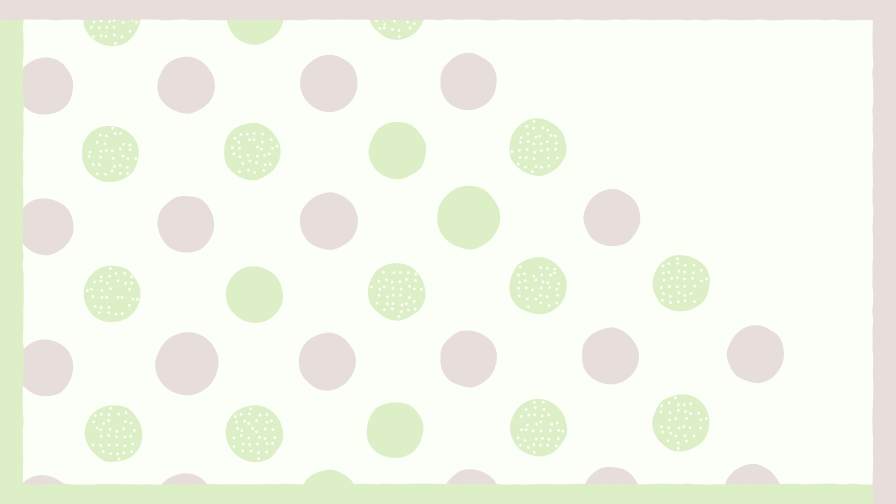
Write a Shadertoy shader that draws this pattern.

```glsl
// Hand-cut paper dots in staggered, slightly tilted rows on a pale field,
// thinning out along a diagonal and framed by two-colour torn strips.
// Each dot is a wobbly-radius disc; some green ones carry jittered specks.

const vec3 CREAM = vec3(0.984, 1.0, 0.973);
const vec3 PINK  = vec3(0.906, 0.867, 0.859);
const vec3 GREEN = vec3(0.863, 0.937, 0.780);

// Lengths are fractions of the canvas height.
const int ROWS = 8;
const int COLUMNS = 6;
const vec2 PITCH = vec2(0.282, 0.1382);
const float TOP_ROW = 0.963;
const float GREEN_START = 0.222;
const float PINK_START = 0.086;
const float TILT = 0.018;
const float JITTER = 0.008;
const float RADIUS = 0.0565;
const float BIG_RADIUS = 0.0625;
const float WOBBLE = 0.05;
const float KNOTS = 15.0;

// Last dot of each row: the diagonal limit and its maximum.
const float REACH = 0.80;
const float REACH_PER_ROW = 0.1412;
const float MAX_REACH = 1.55;

const float SPECK_CELL = 0.0150;
const float SPECK_RADIUS = 0.0027;
const float SPECK_DENSITY = 0.90;

const vec2 FRAME = vec2(0.046, 0.0394);
const float TEAR = 0.0022;
const float TEAR_FREQUENCY = 55.0;
const float TAU = 6.28319;

float hash(vec2 p) {
    vec3 q = fract(vec3(p.xyx) * 0.1031);
    q += dot(q, q.yzx + 33.33);
    return fract((q.x + q.y) * q.z);
}

vec2 hash2(vec2 p) {
    return vec2(hash(p), hash(p + 41.7));
}

// Signed offset of a torn edge along coordinate t.
float tear(float t, float seed) {
    float x = t * TEAR_FREQUENCY;
    float i = floor(x);
    float n = mix(hash(vec2(i, seed)), hash(vec2(i + 1.0, seed)), smoothstep(0.0, 1.0, fract(x)));
    return (n - 0.5) * TEAR;
}

// Disc whose radius runs between random knots around the rim.
float cutDisc(vec2 p, float radius, vec2 seed) {
    float t = (atan(p.y, p.x) / TAU + 0.5) * KNOTS;
    float i = floor(t);
    float a = hash(seed + mod(i, KNOTS) * 7.3);
    float b = hash(seed + mod(i + 1.0, KNOTS) * 7.3);
    return length(p) - radius * (1.0 + WOBBLE * (mix(a, b, fract(t)) - 0.5));
}

// One jittered speck per cell, kept clear of the rim.
float specks(vec2 p, float radius, vec2 seed) {
    vec2 cell = floor(p / SPECK_CELL);
    vec2 key = cell + 50.0 + seed * 19.0;
    vec2 centre = (cell + 0.5 + 0.56 * (hash2(key) - 0.5)) * SPECK_CELL;
    bool kept = hash(key + 9.1) < SPECK_DENSITY && length(centre) < radius * 0.92;
    return kept ? length(p - centre) - SPECK_RADIUS : 1.0;
}

float coverage(float d) {
    return clamp(0.5 - d * iResolution.y, 0.0, 1.0);
}

vec3 dots(vec2 p) {
    vec3 colour = CREAM;
    for (int row = 0; row < ROWS; row++) {
        bool pinkRow = row % 2 == 1;
        float reach = min(REACH + REACH_PER_ROW * float(row), MAX_REACH);
        for (int col = 0; col < COLUMNS; col++) {
            float x = (pinkRow ? PINK_START : GREEN_START) + PITCH.x * float(col);
            if (x > reach) break;
            vec2 seed = vec2(col, row) + 3.0;
            vec2 centre = vec2(x, TOP_ROW - PITCH.y * float(row) + TILT * x);
            vec2 q = p - centre - JITTER * (hash2(seed) - 0.5);

            // Exceptions recur along diagonals of the lattice.
            bool big = pinkRow && row + col == 6;
            bool green = !pinkRow || 4 * col + row == 15;
            bool speckled = !pinkRow && col != 1 + (row / 2) % 2;

            float radius = big ? BIG_RADIUS : RADIUS;
            vec3 paper = green ? GREEN : PINK;
            if (speckled) paper = mix(paper, CREAM, coverage(specks(q, radius, seed)));
            colour = mix(colour, paper, coverage(cutDisc(q, radius, seed)));
        }
    }
    return colour;
}

void mainImage(out vec4 fragColor, in vec2 fragCoord) {
    vec2 p = fragCoord / iResolution.y;
    vec2 far = vec2(iResolution.x / iResolution.y, 1.0) - p;
    vec3 colour = dots(p);

    // Green strips left and below, then pink strips above and right.
    float greenStrip = min(p.x - FRAME.x + tear(p.y, 1.0), p.y - FRAME.y + tear(p.x, 2.0));
    float pinkStrip = min(far.x - FRAME.x + tear(p.y, 3.0), far.y - FRAME.y + tear(p.x, 4.0));
    colour = mix(colour, GREEN, coverage(greenStrip));
    colour = mix(colour, PINK, coverage(pinkStrip));
    fragColor = vec4(colour, 1.0);
}
```
